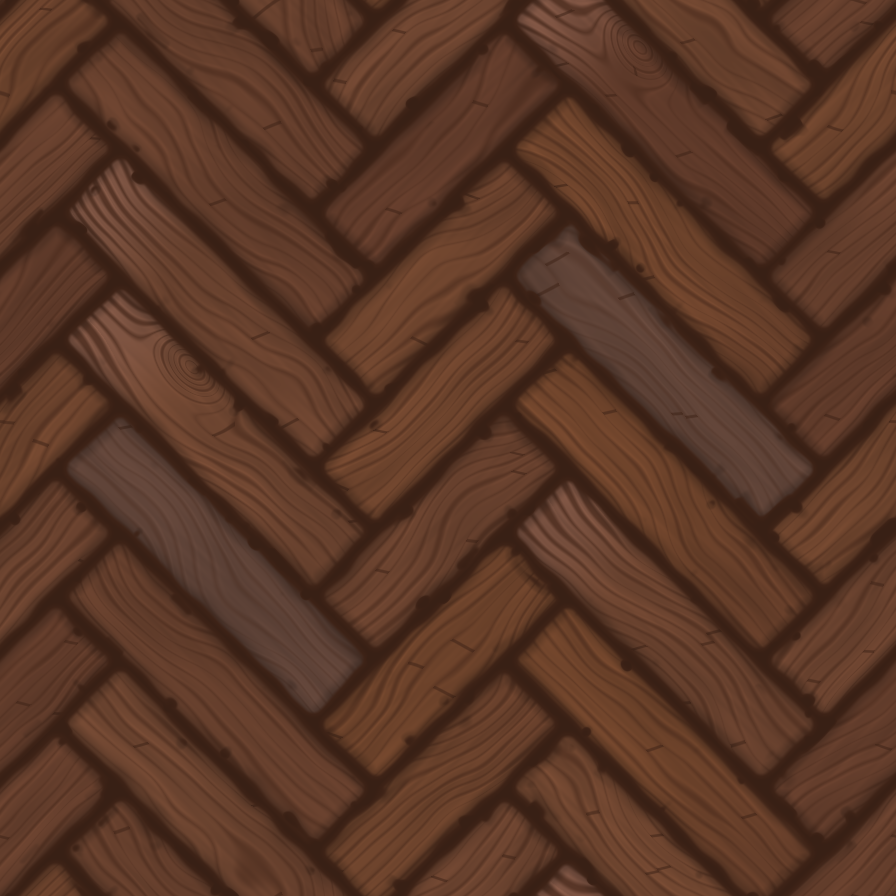
This texture is drawn by a Shadertoy shader. Its source:

```glsl
// Herringbone floor of worn brown planks: long ones (4 x 1) fall to the right,
// short ones (3 x 1) rise to the right. A diagonal grid of unit cells is grouped
// into planks by its cell sum modulo 7; warped contour lines draw the grain.

const float ROWS = 7.0;        // planks down the canvas
const float COLUMNS = 2.0;     // zigzag repeats across the canvas
const float LONG_LEN = 4.0;    // lengths in plank widths
const float SHORT_LEN = 3.0;
const float GAP = 0.075;       // half of the joint width
const float CORNER = 0.09;

const vec3 JOINT = vec3(0.245, 0.138, 0.090);
const vec3 BROWN = vec3(0.425, 0.268, 0.188);
const vec3 AMBER = vec3(0.430, 0.262, 0.165);
const vec3 UMBER = vec3(0.365, 0.222, 0.160);
const vec3 GREY  = vec3(0.365, 0.262, 0.222);
const vec3 PALE  = vec3(0.500, 0.340, 0.275);

struct Plank {
    vec2 pos;       // x along the plank, y across it
    float len;
    vec2 id;        // row and column, wrapped so the canvas tiles
    bool isLong;
};

float hash(vec2 p) {
    return fract(sin(dot(p, vec2(12.9898, 78.233))) * 43758.5453);
}

float noise(vec2 p) {
    vec2 i = floor(p), f = fract(p);
    f = f * f * (3.0 - 2.0 * f);
    return mix(mix(hash(i), hash(i + vec2(1, 0)), f.x),
               mix(hash(i + vec2(0, 1)), hash(i + vec2(1, 1)), f.x), f.y);
}

Plank findPlank(vec2 p) {
    vec2 cell = floor(p), f = p - cell;
    float total = cell.x + cell.y;
    float column = floor(total / ROWS);
    float slot = total - ROWS * column;
    bool isLong = slot < LONG_LEN;
    float row = cell.x - min(slot, LONG_LEN) - LONG_LEN * column;
    vec2 id = vec2(mod(row + floor(column / COLUMNS), ROWS), mod(column, COLUMNS));
    if (isLong) return Plank(vec2(slot + f.x, f.y), LONG_LEN, id, true);
    return Plank(vec2(slot - LONG_LEN + f.y, f.x), SHORT_LEN, id, false);
}

// Rounded plank outline with a wobbly, chipped edge; negative inside
float plankDistance(vec2 pos, float len, vec2 seed) {
    vec2 halfSize = vec2(len, 1.0) * 0.5;
    vec2 q = abs(pos - halfSize) - halfSize + GAP + CORNER;
    float d = length(max(q, 0.0)) + min(max(q.x, q.y), 0.0) - CORNER;
    float wobble = noise(pos * 3.5 + seed) - 0.5;
    float chip = smoothstep(0.76, 0.95, noise(pos * 5.0 + seed.yx));
    return d + 0.05 * wobble + 0.07 * chip;
}

// Contour field whose whole numbers are the grain lines
float grainField(vec2 pos, vec2 seed, float knot) {
    float bend = noise(pos * vec2(0.75, 0.9) + seed);
    float ripple = noise(pos * vec2(2.0, 3.0) + seed);
    float g = 7.5 * pos.y + 5.0 * bend + 0.7 * ripple;
    vec2 q = (pos - vec2(1.27, 0.85)) * vec2(1.0, 1.7);
    return mix(g, 8.0 * length(q) + 0.5 * ripple, knot * exp(-2.2 * dot(q, q)));
}

// 1 when the plank lies in the given row
float inRow(float row, float wanted) {
    return step(abs(row - wanted), 0.5);
}

vec3 woodColor(Plank k, vec2 seed, float pixel) {
    // Special long planks: x knotted, y weathered grey, z split at the end
    vec3 rows = k.id.y < 0.5 ? vec3(2, 3, 1) : vec3(6, 1, 3);
    vec3 special = k.isLong ? vec3(inRow(k.id.x, rows.x), inRow(k.id.x, rows.y),
                                   inRow(k.id.x, rows.z)) : vec3(0);
    float worn = max(special.x, special.z);
    float endWear = worn * smoothstep(1.5, 0.1, k.pos.x);

    // Base tint, drifting along the plank
    float pick = hash(seed);
    vec3 col = mix(BROWN, pick < 0.5 ? AMBER : UMBER, abs(2.0 * pick - 1.0));
    float drift = k.pos.x / k.len;
    col = mix(col, UMBER, 0.55 * smoothstep(0.45, 1.0, drift) * hash(seed + 3.0));
    col = mix(col, GREY, 0.9 * special.y);
    col = mix(col, PALE, 0.85 * endWear);

    // Soft bands between the lines
    float g = grainField(k.pos, seed, special.x);
    col *= 0.93 + 0.15 * noise(vec2(g * 0.8, k.pos.x * 0.7) + seed);
    col *= 0.96 + 0.08 * noise(k.pos * vec2(1.5, 22.0) + seed);

    // Grain lines that swell and fade, each with a faint lit side
    float soft = 0.06 + 9.0 * pixel;
    float swell = noise(vec2(k.pos.x * 1.3, floor(g + 0.5) * 3.7) + seed);
    float width = 0.26 * swell - 0.04 + 0.12 * endWear;
    float offset = fract(g + 0.5) - 0.5;
    float line = 1.0 - smoothstep(width - soft, width + soft, abs(offset));
    float lit = 1.0 - smoothstep(0.0, 0.16, abs(offset - width - 0.16));
    col *= 1.0 + 0.06 * lit * swell;
    col = mix(col, JOINT * 1.12, line * (0.50 + 0.2 * endWear - 0.2 * special.y));

    // Short cracks across single strips
    vec2 strip = seed + floor(g) * 1.7;
    float reach = abs(k.pos.x - k.len * hash(strip) - 0.08 * fract(g));
    float crack = 1.0 - smoothstep(0.008, 0.012 + 1.5 * pixel, reach);
    return mix(col, JOINT, 0.55 * crack * step(0.6, hash(strip + 5.0)));
}

void mainImage(out vec4 fragColor, in vec2 fragCoord) {
    vec2 uv = fragCoord / iResolution.xy;
    float down = 1.0 - uv.y;
    vec2 p = ROWS * vec2(uv.x + down, uv.x - down) + vec2(-1.1, 0.22);
    float pixel = ROWS * 1.414 / iResolution.y;

    Plank k = findPlank(p);
    vec2 seed = k.id * vec2(7.3, 31.7) + (k.isLong ? 11.3 : 57.9);
    float d = plankDistance(k.pos, k.len, seed);

    // Shaded rim, then the dark joint
    vec3 wood = woodColor(k, seed, pixel);
    wood *= mix(0.80, 1.0, smoothstep(0.0, -0.13, d));
    vec3 joint = JOINT * mix(1.0, 0.9, smoothstep(0.0, 0.08, d));
    float cover = 1.0 - smoothstep(-0.015 - pixel, 0.015 + pixel, d);
    fragColor = vec4(mix(joint, wood, cover), 1.0);
}
```
